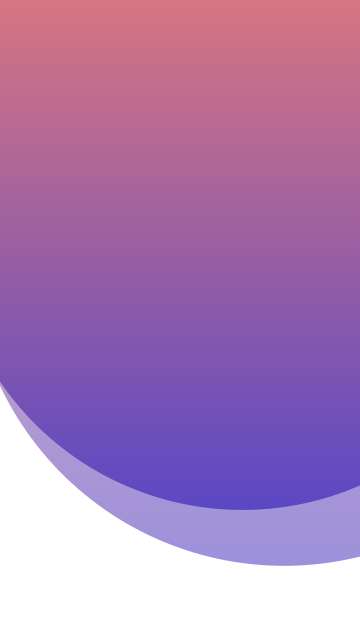
A Shadertoy shader for this background:

```glsl
// Two overlapping rounded drops hang from the top edge over a white ground.
// Each is a vertical coral-to-indigo gradient masked by a distance function;
// the rear drop is translucent and the front one opaque.

// Signed distance to a disc extended upward without end
float dropDistance(vec2 p, vec2 centre, float radius) {
    vec2 d = p - centre;
    d.y = min(d.y, 0.0);
    return length(d) - radius;
}

// Coral at the top edge, indigo at the given lowest height
vec3 duskGradient(float y, float lowest) {
    vec3 coral = vec3(0.841, 0.459, 0.510);
    vec3 indigo = vec3(0.353, 0.282, 0.769);
    return mix(coral, indigo, clamp((1.0 - y) / (1.0 - lowest), 0.0, 1.0));
}

// Coverage of a shape, smoothed over one pixel
float coverage(float dist) {
    return clamp(0.5 - dist * iResolution.y, 0.0, 1.0);
}

void mainImage(out vec4 fragColor, in vec2 fragCoord) {
    // Canvas height is one unit
    vec2 p = fragCoord / iResolution.y;
    vec3 color = vec3(1.0);

    // Translucent rear drop
    float rear = coverage(dropDistance(p, vec2(0.444, 0.6068), 0.4909));
    color = mix(color, duskGradient(p.y, 0.116), 0.6 * rear);

    // Opaque front drop
    float front = coverage(dropDistance(p, vec2(0.379, 0.6615), 0.4583));
    color = mix(color, duskGradient(p.y, 0.203), front);

    fragColor = vec4(color, 1.0);
}
```
